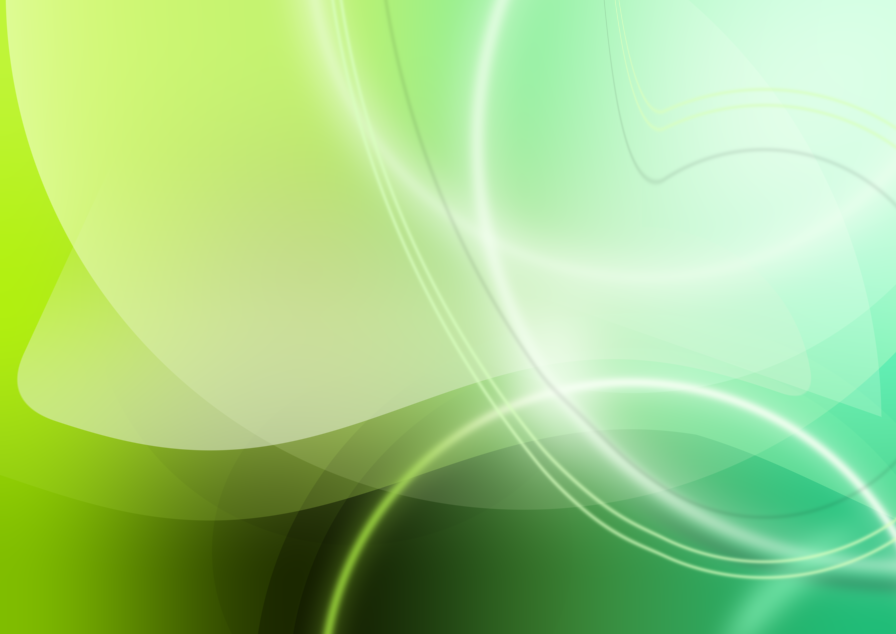
Write a Shadertoy shader that draws this background.

```glsl
float fill(float d) {
    float aa = 0.9 / iResolution.y;
    return smoothstep(aa, -aa, d);
}

float disc(vec2 p, vec2 center, float radius) {
    return length(p - center) - radius;
}

// Bell-shaped light around a curve
float glow(float d, float width) {
    return exp(-d * d / (width * width));
}

float smoothMax(float a, float b, float k) {
    float h = max(k - abs(a - b), 0.0) / k;
    return max(a, b) + h * h * k * 0.25;
}

// Four colours spread from left to right
vec3 row(float x, vec3 a, vec3 b, vec3 c, vec3 d) {
    vec3 color = mix(a, b, smoothstep(0.0, 0.48, x));
    color = mix(color, c, smoothstep(0.45, 0.85, x));
    return mix(color, d, smoothstep(0.8, 1.4, x));
}

vec3 backdrop(vec2 p) {
    vec3 low = row(p.x, vec3(0.50, 0.74, 0.0), vec3(0.15, 0.22, 0.0),
                   vec3(0.17, 0.40, 0.08), vec3(0.0, 0.66, 0.40));
    vec3 middle = row(p.x, vec3(0.69, 0.94, 0.04), vec3(0.66, 0.77, 0.36),
                      vec3(0.60, 0.86, 0.50), vec3(0.30, 0.94, 0.72));
    vec3 high = row(p.x, vec3(0.75, 0.96, 0.22), vec3(0.73, 0.94, 0.36),
                    vec3(0.52, 0.93, 0.58), vec3(0.76, 1.0, 0.90));
    vec3 color = mix(low, middle, smoothstep(0.08, 0.52, p.y));
    return mix(color, high, smoothstep(0.45, 0.95, p.y));
}

void mainImage(out vec4 fragColor, in vec2 fragCoord) {
    vec2 p = fragCoord / iResolution.xy * vec2(1.416, 1.0);
    vec3 white = vec3(0.96, 1.0, 0.95);
    vec3 color = backdrop(p);
    float rightward = smoothstep(0.5, 1.1, p.x);

    // Nested shaded discs at the bottom
    vec2 hub = vec2(0.996, -0.089);
    float shade = smoothstep(1.0, 0.5, p.x) * smoothstep(0.45, 0.2, p.y);
    for (int i = 0; i < 2; i++) {
        float inside = fill(disc(p, hub, 0.54 + 0.055 * float(i)));
        color *= 1.0 - 0.25 * inside * shade;
        color = mix(color, vec3(0.55, 1.0, 0.7), 0.12 * inside * rightward);
    }
    color *= 1.0 - 0.07 * fill(disc(p, vec2(0.62, 0.13), 0.285)) * shade;
    color *= 1.0 - 0.06 * fill(disc(p, vec2(0.56, 0.56), 0.42)) * shade;

    // Large pale disc on the left
    float bowl = disc(p, vec2(0.828, 1.015), 0.819);
    float bowlAlpha = mix(0.13, 0.6, smoothstep(0.2, 0.75, p.y));
    bowlAlpha *= exp(min(bowl, 0.0) * 3.0);
    color = mix(color, vec3(0.95, 1.0, 0.82), bowlAlpha * fill(bowl));

    // Mint light in the upper right
    float lens = disc(p, vec2(1.0, 0.97), 0.59);
    color = mix(color, vec3(0.78, 1.0, 0.88), 0.35 * fill(lens) * smoothstep(0.7, 1.15, p.x));
    float sail = max(disc(p, vec2(0.513, 0.334), 0.88), 0.34 + 0.35 * (1.4 - p.x) - p.y);
    color = mix(color, white, 0.25 * fill(sail) * smoothstep(0.75, 1.3, p.x));
    color = mix(color, white, 0.55 * glow(disc(p, vec2(1.25, 0.79), 0.0), 0.26));

    // Lower translucent wave
    float lowerWave = 0.251 - 0.072 * cos(4.73 * (p.x - 0.332))
                    - 0.13 * max(p.x - 1.1, 0.0) - p.y;
    vec3 waveTint = mix(vec3(0.72, 0.88, 0.32), vec3(0.65, 1.0, 0.72), rightward);
    float waveAlpha = mix(0.16, 0.33, smoothstep(0.2, 0.7, p.x));
    color = mix(color, waveTint, waveAlpha * fill(lowerWave) * smoothstep(0.65, 0.3, p.y));

    // Upper wave with rounded ends
    float upperWave = 0.3616 - 0.072 * cos(4.935 * (p.x - 0.332)) - p.y;
    float leftSide = dot(p - vec2(0.018, 0.4), vec2(-0.907, 0.42));
    upperWave = smoothMax(upperWave, leftSide, 0.09);
    float rightEnd = disc(p, vec2(1.015, 0.373), 0.269);
    upperWave = smoothMax(upperWave, mix(-1.0, rightEnd, step(1.015, p.x)), 0.05);
    float veil = mix(0.54, 0.3, rightward) * smoothstep(0.78, 0.32, p.y);
    color = mix(color, vec3(0.91, 0.95, 0.85), veil * fill(upperWave));

    // Broad glowing arcs
    float topArc = disc(p, vec2(1.02, 1.092), 0.53);
    color = mix(color, white, 0.4 * glow(topArc, 0.045) + 0.15 * glow(topArc, 0.012));
    float sweep = disc(p, vec2(1.4225, 0.775), 0.668);
    float sweepFade = mix(0.6, 1.0, smoothstep(0.05, 0.3, p.y));
    color *= 1.0 - 0.18 * glow(sweep - 0.03, 0.015) * smoothstep(0.25, 0.12, p.y);
    color = mix(color, white, sweepFade * (0.32 * glow(sweep, 0.05) + 0.4 * glow(sweep, 0.014)));

    // Soft flares and the beam in the lower right corner
    color = mix(color, white, 0.65 * glow(length((p - vec2(0.88, 0.42)) * vec2(1.3, 0.8)), 0.1));
    color = mix(color, white, 0.28 * glow(length(p - vec2(0.98, 0.54)), 0.2));
    float beam = dot(p - vec2(1.24, 0.08), vec2(0.7, -0.71));
    color = mix(color, vec3(0.6, 1.0, 0.78), 0.5 * glow(beam, 0.035) * smoothstep(0.22, 0.08, p.y)
                * smoothstep(1.1, 1.2, p.x));

    // Bright ring
    float ring = disc(p, hub, 0.486);
    vec3 ringTint = mix(vec3(0.58, 0.8, 0.22), white, smoothstep(0.55, 0.9, p.x));
    color = mix(color, ringTint, 0.65 * glow(ring, 0.009) + 0.22 * glow(ring, 0.03));

    // Fine strands bending into the lower right
    float strand = mix(disc(p, vec2(1.976, 1.221), 1.454),
                       disc(p, vec2(1.208, 0.474), 0.36), smoothstep(0.85, 1.05, p.x));
    float spacing = mix(0.013, 0.025, rightward);
    for (int i = 0; i < 2; i++) {
        float d = strand - spacing * float(i);
        color = mix(color, vec3(0.85, 1.0, 0.75), 0.6 * glow(d, 0.0035));
    }
    color *= 1.0 - 0.07 * glow(strand + 0.07, 0.004);

    fragColor = vec4(clamp(color, 0.0, 1.0), 1.0);
}
```
